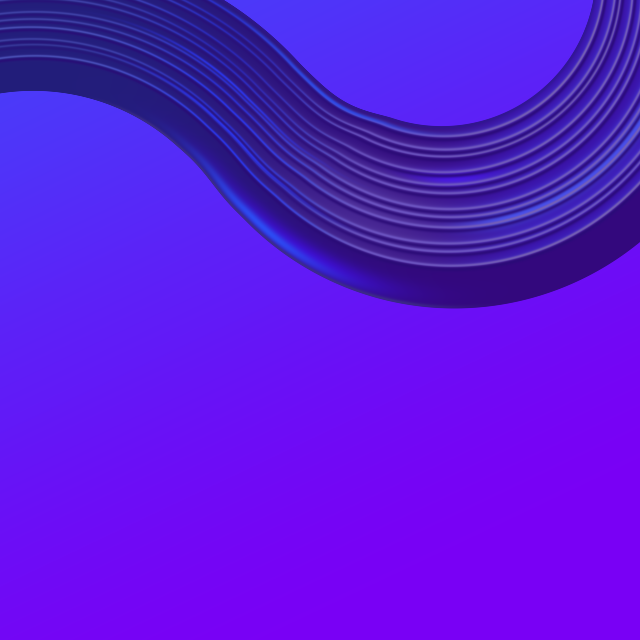
Write a WebGL 1 fragment shader that draws this background.

```glsl
precision highp float;
// Dark glossy ribbon of fine strands sweeping over a blue to violet gradient.
uniform vec2 u_resolution;

float bell(float x, float center, float width) {
  float d = (x - center) / width;
  return exp(-d * d);
}

float hash(float n) {
  return fract(sin(n * 12.99 + 4.1) * 437.58);
}

// Position across the ribbon: 0 on the lower edge, 1 on the upper edge.
float ribbonCoord(vec2 p) {
  float hump = (distance(p, vec2(0.052, 0.523)) - 0.335) / 0.2275;
  float lower = distance(p, vec2(0.710, 0.975)) - 0.457;
  float upper = distance(p, vec2(0.690, 1.044)) - 0.241;
  float bowl = lower / (lower - upper);
  float side = dot(p - vec2(0.328, 0.7135), vec2(0.57, -0.82));
  return mix(hump, bowl, smoothstep(-0.08, 0.08, side));
}

vec3 backdrop(vec2 p) {
  float t = 0.8 * (1.0 - p.y) + 0.38 * p.x;
  vec3 color = mix(vec3(0.27, 0.26, 0.98), vec3(0.40, 0.075, 0.965), smoothstep(-0.1, 0.72, t));
  return mix(color, vec3(0.475, 0.0, 0.96), smoothstep(0.5, 1.0, t));
}

vec3 ribbon(float s, float x, float px) {
  float right = smoothstep(0.62, 0.85, x);
  float middle = bell(x, 0.58, 0.15);

  // Dark body, navy on the left and deep violet on the right
  vec3 color = mix(vec3(0.135, 0.115, 0.48), vec3(0.20, 0.03, 0.49), smoothstep(0.1, 0.75, x));
  float inner = smoothstep(0.2, 0.27, s);
  color = mix(color, vec3(0.32, 0.20, 0.62), 0.65 * inner * middle * bell(s, 0.47, 0.24));
  color = mix(color, vec3(0.24, 0.09, 0.77), 0.55 * inner * right);

  // Saturated reflections on the right
  color = mix(color, vec3(0.27, 0.05, 0.96), 0.9 * bell(x, 0.71, 0.07) * bell(s, 0.71, 0.045));
  color = mix(color, vec3(0.28, 0.34, 0.93), smoothstep(0.67, 0.8, x) * bell(s, 0.455, 0.045));

  // Strands: a shadow below, a soft flank above and a fine highlight
  vec3 flankColor = mix(vec3(0.20, 0.19, 0.62), vec3(0.39, 0.29, 0.69), smoothstep(0.25, 0.52, x));
  flankColor = mix(flankColor, vec3(0.28, 0.25, 0.92), right);
  vec3 lineColor = mix(vec3(0.31, 0.34, 0.74), vec3(0.16, 0.22, 0.98), bell(x, 0.36, 0.13));
  lineColor = mix(lineColor, vec3(0.43, 0.34, 0.77), smoothstep(0.45, 0.58, x));
  for (int i = 0; i < 12; i++) {
    float n = float(i);
    float center = 0.235 + 0.064 * n + 0.014 * sin(n * 2.3) + 0.005 * sin(7.0 * x + n);
    float d = s - center;
    float h = hash(n);
    float power = mix(0.25 + 0.75 * h, 1.0, smoothstep(0.35, 0.65, x));
    power *= mix(1.0, 0.55, bell(x, 0.4, 0.15) * smoothstep(0.55, 0.75, s));
    float flank = smoothstep(-px, px, d) * exp(-max(d, 0.0) * 45.0);
    color = mix(color, vec3(0.16, 0.04, 0.46), 0.8 * power * bell(d, -0.016, 0.011));
    color = mix(color, flankColor, flank * power * mix(0.3, 0.75, smoothstep(0.3, 0.6, x)));
    vec3 tint = mix(lineColor, vec3(0.49, 0.40, 0.68), right * h);
    color = mix(color, tint, 0.85 * power * bell(d, 0.004, 0.005 + 0.5 * px));
  }

  // Long blue glints that follow the strands
  float glint = bell(s, 0.575, 0.009) + bell(s, 0.32, 0.009);
  color = mix(color, vec3(0.17, 0.23, 1.0), 0.8 * min(glint, 1.0) * bell(x, 0.36, 0.12));
  color = mix(color, vec3(0.16, 0.30, 0.95), 0.8 * bell(s, 0.955, 0.014) * bell(x, 0.52, 0.13));

  // Glow inside the lower edge
  color = mix(color, vec3(0.25, 0.05, 0.86), 0.9 * bell(s, 0.07, 0.065) * bell(x, 0.48, 0.14));
  color = mix(color, vec3(0.17, 0.32, 0.98), 0.9 * bell(s, 0.045, 0.03) * bell(x, 0.41, 0.10));

  // Thin rims on both edges
  float rim = bell(s, 0.006, 0.012) * smoothstep(0.12, 0.25, x) * (1.0 - smoothstep(0.6, 0.8, x));
  color = mix(color, vec3(0.24, 0.18, 0.53), 0.85 * rim);
  return mix(color, vec3(0.18, 0.09, 0.55), 0.7 * bell(s, 0.995, 0.012));
}

void main() {
  vec2 p = gl_FragCoord.xy / u_resolution;
  float px = 4.0 / u_resolution.y;
  float s = ribbonCoord(p);
  float mask = smoothstep(-0.5 * px, 0.5 * px, s) * (1.0 - smoothstep(1.0 - 0.5 * px, 1.0 + 0.5 * px, s));
  gl_FragColor = vec4(mix(backdrop(p), ribbon(s, p.x, px), mask), 1.0);
}
```
